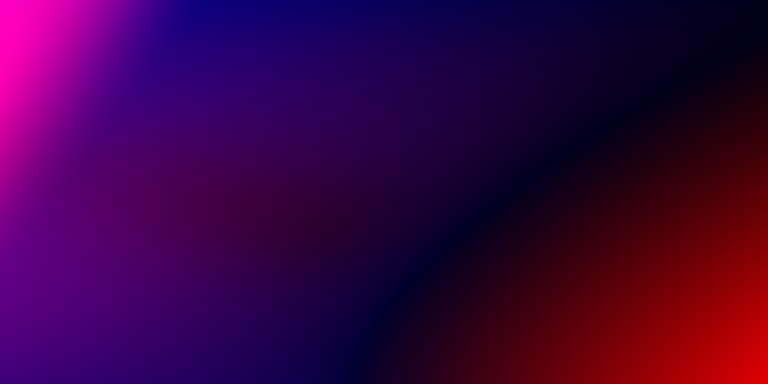
Reproduce this background procedurally as a Shadertoy shader.

```glsl
// Soft colour field: magenta and violet glows on the left, a dark curved valley, a red glow on the right.

const float VALLEY_FOOT = 0.91;              // where the valley meets the bottom edge
const vec2  VALLEY_BEND = vec2(1.25, 1.6);   // reach and exponent of its curve
const vec2  BLUE_VALLEY = vec2(0.20, 0.07);  // blue in the valley: bottom, top
const vec2  BLUE_FAR    = vec2(0.47, 0.66);  // blue at the left edge: bottom, top
const vec2  BLUE_CURVE  = vec2(0.60, 1.20);  // blue falloff exponent: bottom, top
const float BLUE_FADE   = 3.0;               // how fast blue dies on the red side
const float WINE_LEVEL  = 0.40;              // red within the violet area
const float WINE_HEIGHT = 0.40;
const float WINE_SPREAD = 2.5;
const vec2  BAND_CENTRE = vec2(0.60, 0.46);  // band with less blue
const vec2  BAND_SIZE   = vec2(0.55, 0.18);
const float BAND_SLOPE  = -0.17;
const float BAND_DEPTH  = 0.13;
const vec2  MAGENTA_REACH = vec2(0.52, 0.69);
const vec2  MAGENTA_GAIN  = vec2(0.93, 0.10); // red and blue added in the corner

// Horizontal position of the valley at a given height
float valleyAt(float y) {
    return VALLEY_FOOT + VALLEY_BEND.x * pow(y, VALLEY_BEND.y);
}

// Violet area, from the valley (0) to the left edge (1)
vec3 violetField(vec2 p, float valley) {
    float rise = clamp(1.0 - p.x / valley, 0.0, 1.0);
    float curve = mix(BLUE_CURVE.x, BLUE_CURVE.y, p.y);
    float valleyBlue = mix(BLUE_VALLEY.x, BLUE_VALLEY.y, p.y);
    float farBlue = mix(BLUE_FAR.x, BLUE_FAR.y, p.y);
    float blue = mix(valleyBlue, farBlue, pow(rise, curve));

    float offset = p.y - WINE_HEIGHT;
    float wine = WINE_LEVEL * pow(rise, 0.75) * (1.0 - WINE_SPREAD * offset * offset);

    vec2 band = p - BAND_CENTRE;
    band.y -= BAND_SLOPE * band.x;
    band /= BAND_SIZE;
    blue -= BAND_DEPTH * exp(-dot(band, band)) * smoothstep(0.0, 0.3, rise);
    return vec3(wine, 0.0, blue);
}

// Red glow that grows towards the lower right corner
float redGlow(float side, float y) {
    return (0.7 * side + 0.1 * side * side) * (1.0 - 0.6 * y);
}

// Magenta glow in the upper left corner
vec3 magentaGlow(vec2 p) {
    float reach = dot(vec2(p.x, 1.0 - p.y), 1.0 / MAGENTA_REACH);
    float glow = (1.0 - smoothstep(0.1, 1.08, reach)) * mix(0.5, 1.0, p.y);
    return vec3(MAGENTA_GAIN.x, 0.0, MAGENTA_GAIN.y) * glow;
}

void mainImage(out vec4 fragColor, in vec2 fragCoord) {
    // The canvas spans 2 by 1 units
    vec2 p = fragCoord / iResolution.xy * vec2(2.0, 1.0);
    float valley = valleyAt(p.y);
    float side = max(p.x - valley, 0.0);

    vec3 color = violetField(p, valley);
    color.b *= exp(-BLUE_FADE * side);
    color.r += redGlow(side, p.y);
    color += magentaGlow(p);
    fragColor = vec4(clamp(color, 0.0, 1.0), 1.0);
}
```
